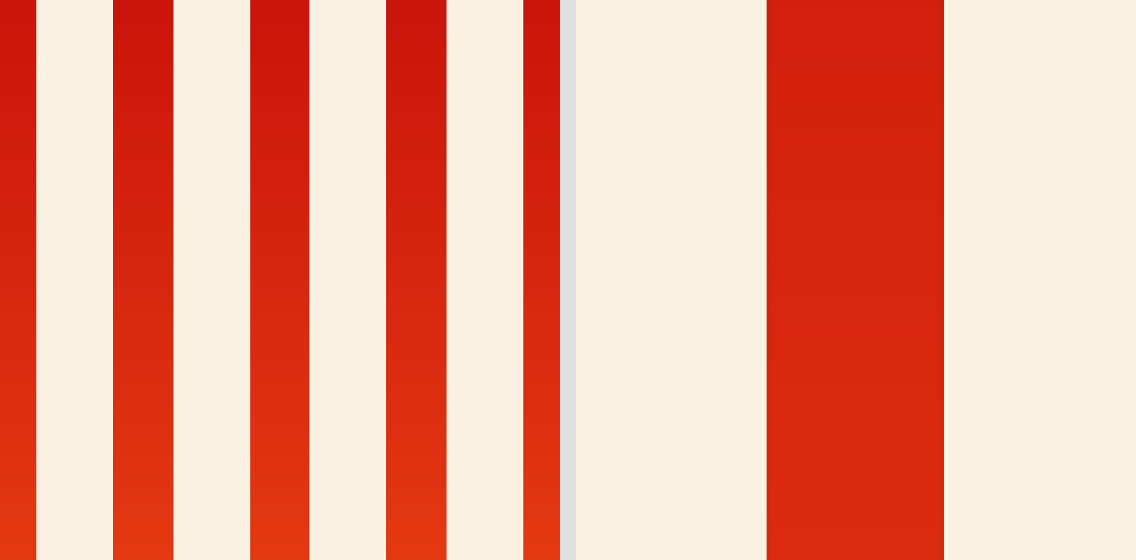
Left, the full canvas; right, a detail of the centre.
This pattern is drawn by a Shadertoy shader. Its source:

```glsl
// Signed distance to the nearest vertical stripe, negative inside
float stripeDistance(float x) {
    float offset = (x - 0.4996) / 0.2438;
    float index = floor(offset + 0.5);
    // Every other stripe is slightly wider
    float halfWidth = mix(0.0528, 0.0540, mod(index, 2.0));
    return abs(offset - index) * 0.2438 - halfWidth;
}

void mainImage(out vec4 fragColor, in vec2 fragCoord) {
    vec2 uv = fragCoord / iResolution.xy;
    float pixel = 1.0 / iResolution.x;
    float dist = stripeDistance(uv.x);

    // Vertical gradient from warm orange-red up to deep red
    vec3 red = mix(vec3(0.895, 0.22, 0.07), vec3(0.79, 0.08, 0.04), uv.y);
    vec3 cream = vec3(0.98, 0.942, 0.882);

    // Faint contrast rim on both sides of each edge
    float rim = 1.0 - smoothstep(0.001, 0.004, abs(dist));
    red *= 1.0 - 0.04 * rim;
    cream += 0.02 * rim;

    float coverage = clamp(0.5 - dist / pixel, 0.0, 1.0);
    fragColor = vec4(mix(cream, red, coverage), 1.0);
}
```
